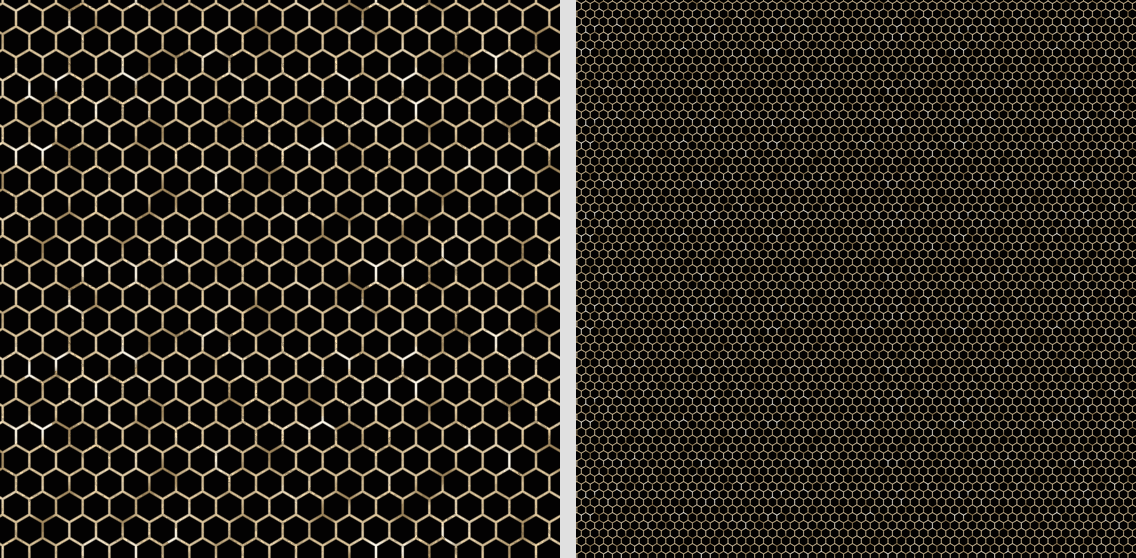
Left: one tile. Right: repeated 3 by 3.
This pattern is drawn by a Shadertoy shader. Its source:

```glsl
// Gold foil honeycomb lines on black, with glints, tarnish and fine grain; tiles.
const vec2 HEX_COUNT = vec2(21.0, 24.0);      // cells across, rows down
const float ROW_STEP = 0.8660254;             // row spacing for unit cell pitch
const vec2 HEX_ORIGIN = vec2(0.10, 1.20 * ROW_STEP);
const float LINE_HALF_WIDTH = 0.045;          // in cell pitches
const float FOIL_REPEATS = 2.0;               // foil texture repeats per side
const float TAU = 6.2831853;

const vec3 BLACK = vec3(0.012, 0.008, 0.006);
const vec3 TARNISH = vec3(0.54, 0.44, 0.28);
const vec3 GOLD = vec3(0.84, 0.75, 0.59);
const vec3 GLINT = vec3(1.0, 0.98, 0.93);

vec3 hash3(vec2 p) {
    vec3 q = fract(p.xyx * vec3(0.1031, 0.1030, 0.0973));
    q += dot(q, q.yxz + 33.33);
    return fract((q.xxy + q.yzz) * q.zyx);
}

// Distance from p to the nearest wall of a unit-pitch honeycomb
float hexWallDistance(vec2 p) {
    vec2 period = vec2(1.0, 2.0 * ROW_STEP);
    vec2 a = mod(p + 0.5 * period, period) - 0.5 * period;
    vec2 b = mod(p, period) - 0.5 * period;
    vec2 q = abs(dot(a, a) < dot(b, b) ? a : b);
    return 0.5 - max(q.x, dot(q, vec2(0.5, ROW_STEP)));
}

// Wrapping cellular noise: x = distance to nearest point, y = its random value
vec2 cellular(vec2 p, float period) {
    vec2 cell = floor(p);
    vec2 nearest = vec2(8.0, 0.0);
    for (int j = -1; j <= 1; j++) {
        for (int i = -1; i <= 1; i++) {
            vec2 neighbour = cell + vec2(i, j);
            vec3 h = hash3(mod(neighbour, period) + period);
            float d = length(neighbour + h.xy - p);
            if (d < nearest.x) nearest = vec2(d, h.z);
        }
    }
    return nearest;
}

// Broad drift of foil brightness, about -1 to 1, periodic in the unit square
float foilDrift(vec2 p) {
    vec2 a = TAU * p;
    float s = sin(3.0 * a.x + 1.4 * sin(2.0 * a.y) + 0.6);
    s += sin(4.0 * a.y - a.x + 1.2 * sin(3.0 * a.x) + 2.1);
    s += 0.7 * sin(7.0 * a.x + 5.0 * a.y + sin(4.0 * a.y));
    return s / 2.7;
}

vec3 foilColor(vec2 p) {
    float drift = foilDrift(p);
    vec2 patchNoise = cellular(p * 10.0, 10.0);
    vec2 grain = cellular(p * 110.0, 110.0);

    // Tarnished stretches
    float dull = smoothstep(0.05, 0.9, -drift) * 0.75;
    vec3 color = mix(GOLD, TARNISH, dull);

    // Sparkling grain, stronger on some patches
    float roughness = mix(0.12, 0.45, smoothstep(0.55, 0.9, patchNoise.y));
    color *= 1.0 + roughness * (grain.y - 0.5);

    // Soft sheen and a few bright glints
    color = mix(color, GLINT, 0.3 * smoothstep(0.15, 0.9, drift));
    float glint = smoothstep(0.82, 0.95, patchNoise.y)
                * (1.0 - smoothstep(0.15, 0.6, patchNoise.x));
    return mix(color, GLINT, glint);
}

void mainImage(out vec4 fragColor, in vec2 fragCoord) {
    vec2 uv = fragCoord / iResolution.xy;
    vec2 p = uv * HEX_COUNT * vec2(1.0, ROW_STEP) - HEX_ORIGIN;

    // Antialiased honeycomb lines
    float edge = 0.9 * HEX_COUNT.x / iResolution.x;
    float wall = hexWallDistance(p) - LINE_HALF_WIDTH;
    float coverage = 1.0 - smoothstep(-edge, edge, wall);

    vec3 foil = foilColor(fract(uv * FOIL_REPEATS));
    fragColor = vec4(mix(BLACK, foil, coverage), 1.0);
}
```
